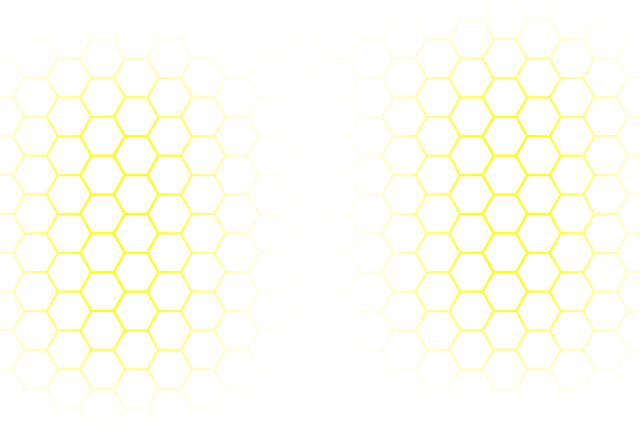
A WebGL 2 fragment shader for this pattern:

```glsl
#version 300 es
precision highp float;
// Yellow honeycomb outlines on white, fading out around two tall soft glows.

#define ASPECT 1.5
#define PITCH 0.09074
#define CELL_ORIGIN vec2(0.2402, 0.7725)
#define LINE_HALF_WIDTH 0.0026
#define LEFT_GLOW vec2(0.283, 0.473)
#define RIGHT_GLOW vec2(1.190, 0.522)
#define GLOW_SIZE vec2(0.195, 0.332)
#define TOP_GLOW vec2(0.770, 0.890)
#define TOP_STRENGTH 0.07
#define FADE_FLOOR 0.04
#define GAIN 1.12
#define LINE_COLOR vec3(1.0, 1.0, 0.03)

uniform vec2 u_resolution;
out vec4 fragColor;

// Distance to the nearest edge of a flat-topped hexagon grid of unit pitch.
float hexEdgeDistance(vec2 p) {
    vec2 grid = vec2(sqrt(3.0), 1.0);
    vec2 a = mod(p + 0.5 * grid, grid) - 0.5 * grid;
    vec2 b = mod(p, grid) - 0.5 * grid;
    vec2 cell = abs(dot(a, a) < dot(b, b) ? a : b);
    return 0.5 - max(cell.y, dot(cell, vec2(0.5 * sqrt(3.0), 0.5)));
}

// Gaussian across, flatter falloff along the height; half strength at GLOW_SIZE.
float tallGlow(vec2 p, vec2 center) {
    vec2 d = (p - center) / GLOW_SIZE;
    d *= d;
    return exp2(-d.x - d.y * d.y);
}

float lineStrength(vec2 p) {
    float glow = tallGlow(p, LEFT_GLOW) + tallGlow(p, RIGHT_GLOW);
    vec2 d = (p - TOP_GLOW) / vec2(0.12, 0.07);
    glow += TOP_STRENGTH * exp2(-dot(d, d));
    return clamp((glow - FADE_FLOOR) * GAIN, 0.0, 1.0);
}

void main() {
    vec2 p = gl_FragCoord.xy / u_resolution * vec2(ASPECT, 1.0);
    float pixel = 1.0 / u_resolution.y;

    // Antialiased cell outlines
    float edge = hexEdgeDistance((p - CELL_ORIGIN) / PITCH) * PITCH;
    float outline = clamp((LINE_HALF_WIDTH - edge) / pixel + 0.5, 0.0, 1.0);

    vec3 color = mix(vec3(1.0), LINE_COLOR, outline * lineStrength(p));
    fragColor = vec4(color, 1.0);
}
```
